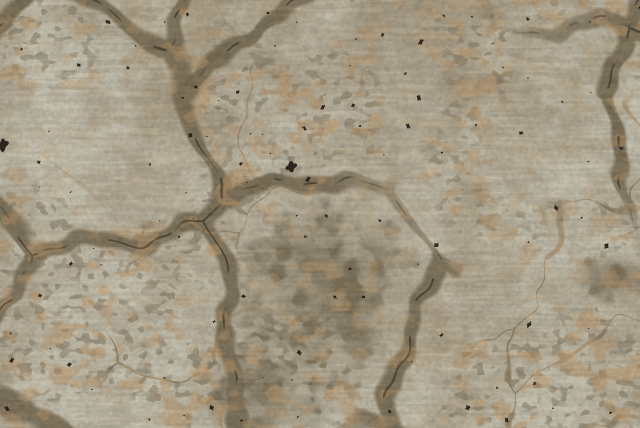
Give the GLSL for this texture, as a Shadertoy shader.

```glsl
// Weathered concrete: brushed pale cement with damp bands along wide cracks,
// soaked stains, hairline cracks, rusty flecks and small dark pits.
// Smooth cellular noise gives the mottling; Voronoi borders give the cracks.

#define PALE vec3(0.725, 0.708, 0.642)
#define WARM vec3(0.630, 0.588, 0.500)
#define DAMP vec3(0.420, 0.375, 0.285)
#define RUST vec3(0.690, 0.555, 0.390)
#define PIT vec3(0.130, 0.110, 0.075)
#define CRACK_SCALE 2.0
#define BAND_WIDTH 0.027
#define HAIRLINE_SCALE 3.1
#define STREAK_SCALE vec2(13.0, 165.0)
#define STREAK_DEPTH 0.095
#define GRAIN_DEPTH 0.085

vec3 hash3(vec2 cell) {
    vec3 q = fract(cell.xyx * vec3(0.1031, 0.1030, 0.0973));
    q += dot(q, q.yxz + 33.33);
    return fract((q.xxy + q.yzz) * q.zyx);
}

// Cellular noise: random cell values blended by distance to their seeds
float cloud(vec2 p) {
    vec2 cell = floor(p), f = p - cell;
    float sum = 0.0, total = 0.0;
    for (int j = -1; j <= 1; j++)
    for (int i = -1; i <= 1; i++) {
        vec2 g = vec2(i, j);
        vec3 h = hash3(cell + g);
        float w = 1.0 - smoothstep(0.0, 1.414, length(g + h.xy - f));
        w *= w;
        w *= w;
        sum += w * h.z;
        total += w;
    }
    return sum / max(total, 1e-5);
}

// Distance to the nearest Voronoi border, in cell units
float borderDistance(vec2 p) {
    vec2 cell = floor(p), f = p - cell, nearest = vec2(0.0);
    float best = 9.0, border = 9.0;
    for (int j = -1; j <= 1; j++)
    for (int i = -1; i <= 1; i++) {
        vec2 g = vec2(i, j);
        vec2 r = g + 0.1 + 0.8 * hash3(cell + g).xy - f;
        if (dot(r, r) < best) { best = dot(r, r); nearest = r; }
    }
    for (int j = -2; j <= 2; j++)
    for (int i = -2; i <= 2; i++) {
        vec2 g = vec2(i, j);
        vec2 r = g + 0.1 + 0.8 * hash3(cell + g).xy - f;
        vec2 across = r - nearest;
        if (dot(across, across) > 1e-4)
            border = min(border, dot(0.5 * (r + nearest), normalize(across)));
    }
    return border;
}

// Layered sines bend the cracks
vec2 bend(vec2 p) {
    return p + 0.032 * sin(p.yx * 9.0 + vec2(1.0, 4.0))
             + 0.012 * sin(p.yx * 27.0 + p * 11.0 + vec2(2.0, 0.5))
             + 0.004 * sin(p.yx * 71.0 + p * 38.0);
}

// Ragged soaked patch
float stain(vec2 p, vec2 centre, vec2 radii, float mottle) {
    float inside = 1.0 - length((p - centre) / radii) + 2.0 * (mottle - 0.5);
    return smoothstep(-0.1, 0.75, inside);
}

// Scattered holes: one possible pit per cell, mostly small ones
float pits(vec2 p, float scale, float share, float maxRadius, float pixel) {
    vec2 cell = floor(p * scale);
    vec3 h = hash3(cell + 57.0), shape = hash3(cell + 91.0);
    vec2 d = p - (cell + 0.2 + 0.6 * h.xy) / scale;
    d.x += d.y * (shape.x - 0.5);
    d *= vec2(1.0, 0.7 + 0.6 * shape.y);
    float radius = maxRadius * mix(0.25, 1.0, shape.z * shape.z);
    float edge = length(d) + 0.2 * radius * sin(4.0 * atan(d.y, d.x + 1e-6) + 9.0 * h.x);
    return step(h.z, share) * (1.0 - smoothstep(radius - pixel, radius + pixel, edge));
}

void mainImage(out vec4 fragColor, in vec2 fragCoord) {
    vec2 p = fragCoord / iResolution.y;
    float pixel = 0.7 / iResolution.y;

    // Mottled cement, greyer towards the bottom
    float fine = cloud(p * 31.0 + 3.0), speck = cloud(p * vec2(62.0, 80.0));
    float mottle = 0.35 * cloud(p * 3.5 + 8.0) + 0.30 * cloud(p * 11.0)
                 + 0.20 * fine + 0.15 * speck;
    float paleness = 0.62 + 2.2 * (mottle - 0.5) + 0.3 * (0.5 - p.y);
    vec3 col = mix(WARM, PALE, clamp(paleness, 0.0, 1.0));
    float patchy = smoothstep(0.45, 0.75, cloud(p * 5.0 + 21.0));
    col = mix(col, DAMP, 0.45 * patchy * smoothstep(0.6, 0.9, speck));

    // Damp bands of varying width with a broken dark core
    vec2 q = bend(p);
    float d = borderDistance(q * CRACK_SCALE + 5.0) / CRACK_SCALE;
    float reach = smoothstep(0.18, 0.5, cloud(p * 2.6 + 14.0));
    float width = BAND_WIDTH * reach * (0.65 + 0.6 * cloud(p * 15.0 + 2.0));
    float damp = 0.82 * reach * (1.0 - smoothstep(0.5 * width, width + 0.002, d));
    float core = (1.0 - smoothstep(0.0008, 0.004, d)) * smoothstep(0.5, 0.75, fine) * reach;

    // Soaked stains
    float soak = stain(p, vec2(0.76, 0.31), vec2(0.23, 0.23), mottle);
    soak = max(soak, 0.8 * stain(p, vec2(0.61, 0.10), vec2(0.16, 0.13), mottle));
    soak = max(soak, stain(p, vec2(1.46, 0.34), vec2(0.13, 0.06), mottle));
    damp = max(damp, soak * (0.58 + 0.4 * (fine - 0.3)));
    col = mix(col, DAMP, clamp(damp * (0.82 + 0.36 * mottle), 0.0, 1.0));

    // Hairline cracks with rusty swellings, and rusty flecks
    float hair = borderDistance(bend(q + 0.7) * HAIRLINE_SCALE + 31.0) / HAIRLINE_SCALE;
    float open = smoothstep(0.52, 0.72, cloud(p * 4.0 + 40.0));
    float swell = 0.0015 + 0.008 * smoothstep(0.55, 0.9, cloud(p * 17.0 + 6.0));
    float line = open * (1.0 - smoothstep(0.4 * swell, swell + 0.0015, hair));
    col = mix(col, mix(DAMP, RUST, fine), 0.65 * line);
    float fleck = smoothstep(0.58, 0.85, cloud(p * vec2(34.0, 44.0) + 17.0));
    col = mix(col, RUST, fleck * (0.15 + 0.35 * max(patchy, damp)));
    col = mix(col, PIT, 0.5 * core);

    // Brushed streaks and grain
    col *= 1.0 + STREAK_DEPTH * (cloud(p * STREAK_SCALE) - 0.5)
               + GRAIN_DEPTH * (cloud(p * 150.0 + 9.0) - 0.5);

    // Pits, a few of them large
    float hole = max(pits(p, 15.0, 0.36, 0.0055, pixel), pits(p + 0.13, 3.0, 0.25, 0.014, pixel));
    col = mix(col, PIT, 0.92 * hole);
    fragColor = vec4(col, 1.0);
}
```
